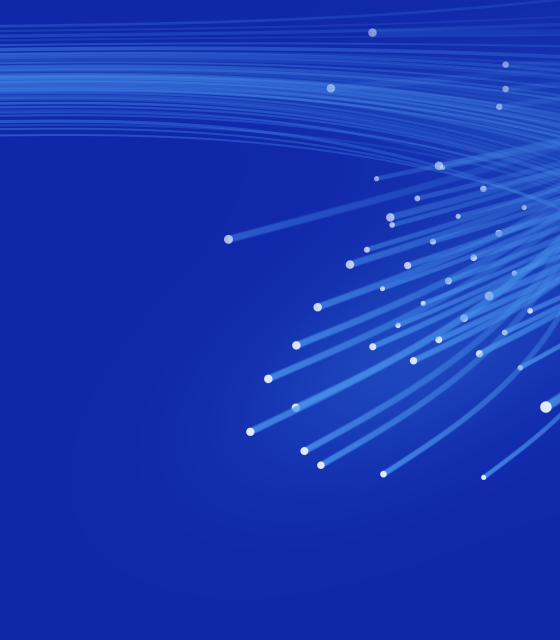
This background is drawn by a Shadertoy shader. Its source:

```glsl
// Glowing optical fibres sweep in as thin lines and fan out as lit tubes on deep blue.
#define BASE_COLOR vec3(0.06, 0.155, 0.665)
#define GLOW_COLOR vec3(0.16, 0.37, 0.80)
#define LINE_COLOR vec3(0.25, 0.50, 0.89)
#define TUBE_COLOR vec3(0.28, 0.57, 0.93)
#define TIP_COLOR vec3(0.90, 0.93, 1.0)
#define LINE_COUNT 46
#define RIM_COUNT 12
#define INNER_COUNT 26
#define BAND_HEIGHT 0.874
#define BAND_SPREAD 0.088
#define TUBE_RADIUS 0.0066

float hash(float n) {
    return fract(sin(n * 127.1) * 43758.5453);
}

float blob(vec2 p, vec2 center, vec2 size) {
    vec2 q = (p - center) / size;
    return exp(-dot(q, q));
}

// Downward bend of a thin line that starts at height y0 on the left
float bendOf(float y0) {
    return clamp((0.931 - y0) * 1.3, -0.04, 0.12);
}

vec3 background(vec2 p) {
    vec3 color = BASE_COLOR;
    float band = BAND_HEIGHT - 0.08 * pow(p.x / 0.875, 2.6);
    float bandWidth = 0.032 + 0.055 * p.x * p.x;
    float bandGlow = exp(-pow((p.y - band) / bandWidth, 2.0));
    color = mix(color, GLOW_COLOR, 0.42 * bandGlow);

    // Tilted halo behind the fan, and wide light at the right
    vec2 q = p - vec2(0.64, 0.445);
    q = vec2(0.88 * q.x + 0.47 * q.y, 0.88 * q.y - 0.47 * q.x);
    color = mix(color, GLOW_COLOR, 0.55 * blob(q, vec2(0.0), vec2(0.28, 0.145)));
    color = mix(color, GLOW_COLOR, 0.28 * blob(p, vec2(0.90, 0.70), vec2(0.27, 0.25)));
    return color;
}

// Thin lines: dense in the middle of the band, sparse at its rims
void drawLines(inout vec3 color, vec2 p, float px) {
    float t = p.x / 0.875;
    for (int i = 0; i < LINE_COUNT; i++) {
        float n = float(i);
        float s = (n + 0.5) / float(LINE_COUNT) * 2.0 - 1.0;
        float y0 = BAND_HEIGHT + BAND_SPREAD * s * mix(0.38, 1.0, s * s);
        y0 += (hash(n + 3.0) - 0.5) * 0.006;
        float bend = bendOf(y0) * mix(0.8, 1.15, hash(n + 17.0));
        float y = y0 + 0.012 * t * (1.0 - t) - bend * pow(t, 2.6);
        float slope = bend * 2.97 * pow(t, 1.6);
        float d = abs(p.y - y) / sqrt(1.0 + slope * slope);
        float halfWidth = mix(0.0005, 0.0022, pow(hash(n + 31.0), 4.0));
        float cover = 1.0 - smoothstep(halfWidth, halfWidth + 1.3 * px, d);
        float strength = mix(0.22, 0.6, hash(n + 47.0)) * mix(1.0, 0.55, t);
        color = mix(color, LINE_COLOR, cover * strength);
    }
}

// One tube that leaves its round tip and curls upward to the right
void drawFibre(inout vec3 color, vec2 p, float px, vec2 tip, float radius) {
    float low = max((0.741 - tip.y) / 0.482, 0.0);
    float light = 1.0 - smoothstep(0.36, 0.88, tip.y);
    float angle = 0.19 + 0.35 * low + 0.40 * (tip.x - 0.52) * low;
    angle *= 1.0 - smoothstep(0.78, 0.93, tip.y);
    float curl = low * clamp(0.3 + 4.0 * (tip.x - 0.37), 0.1, 1.8);

    vec2 dir = vec2(cos(angle), sin(angle));
    vec2 q = p - tip;
    float u = dot(q, dir);
    float v = dot(q, vec2(-dir.y, dir.x));
    float slope = 3.0 * curl * u * u;
    float d = abs(v - curl * u * u * u) / sqrt(1.0 + slope * slope);

    float width = radius * 0.9;
    float cover = (1.0 - smoothstep(width * 0.5, width + px, d)) * step(0.0, u);
    float fade = mix(0.25, 0.85, light) * exp(-2.2 * max(u, 0.0));
    color = mix(color, mix(LINE_COLOR, TUBE_COLOR, light), cover * fade);

    float disc = 1.0 - smoothstep(radius - px * 0.7, radius + px * 0.7, length(q));
    color = mix(color, TIP_COLOR, disc * mix(0.52, 0.97, light));
}

void mainImage(out vec4 fragColor, in vec2 fragCoord) {
    float px = 1.0 / iResolution.y;
    vec2 p = fragCoord * px;
    vec3 color = background(p);
    drawLines(color, p, px);

    // Small tips inside the fan, spread by the golden ratio
    for (int i = 0; i < INNER_COUNT; i++) {
        float n = float(i);
        float s = (n + 0.5) / float(INNER_COUNT);
        float x = 0.57 + 0.27 * fract(n * 0.618 + 0.45);
        float y = mix(0.75, 0.42, pow(s, 0.85));
        float radius = TUBE_RADIUS * mix(0.6, 1.1, pow(hash(n + 5.0), 2.0));
        drawFibre(color, p, px, vec2(x, y), radius);
    }

    // Faint tips beside the band
    for (int i = 0; i < 3; i++) {
        float n = float(i);
        vec2 tip = vec2(0.790 - 0.005 * n * (n - 1.0), 0.899 - 0.043 * n + 0.005 * n * n);
        drawFibre(color, p, px, tip, TUBE_RADIUS * 0.75);
    }
    drawFibre(color, p, px, vec2(0.517, 0.862), TUBE_RADIUS);
    drawFibre(color, p, px, vec2(0.582, 0.949), TUBE_RADIUS);

    // Long tubes whose tips follow the curved rim of the fan
    drawFibre(color, p, px, vec2(0.357, 0.626), TUBE_RADIUS * 1.05);
    for (int i = 0; i < RIM_COUNT; i++) {
        float s = float(i) / float(RIM_COUNT - 1);
        float stagger = (i % 2 == 0 ? 0.042 : -0.042) * exp(-pow((s - 0.6) / 0.15, 2.0));
        float x = 0.423 + 0.781 * (s - 0.58) * (s - 0.58) + 0.195 * pow(s, 8.0) + stagger;
        float y = 0.741 - 0.487 * (1.0 - pow(1.0 - s, 1.9));
        drawFibre(color, p, px, vec2(x, y), TUBE_RADIUS * mix(1.0, 0.6, pow(s, 6.0)));
    }
    drawFibre(color, p, px, vec2(0.853, 0.364), TUBE_RADIUS * 1.35);

    fragColor = vec4(color, 1.0);
}
```
